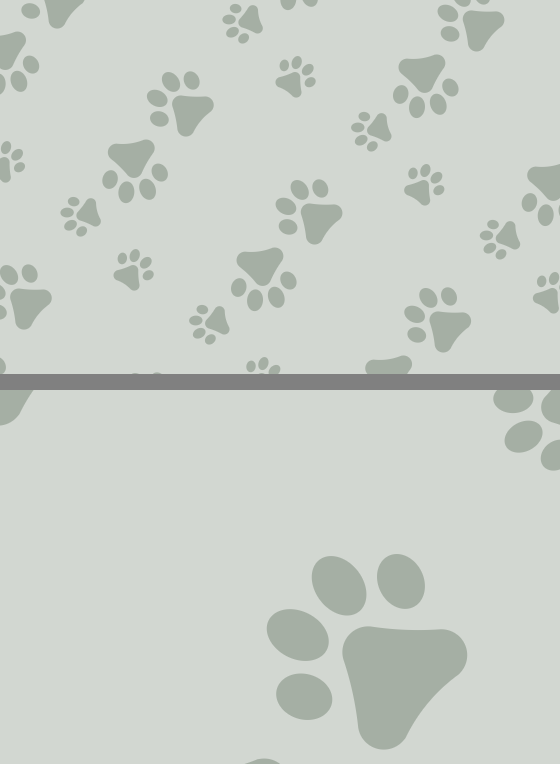
Top: the whole. Bottom: its middle third, enlarged.
This pattern is drawn by a Shadertoy shader. Its source:

```glsl
// Muted green paw prints on a pale ground, wandering in slanted trails.
// A rectangular tile turned by 40 degrees repeats two large and two small
// paws; each paw is four ellipse toes and a hollow-sided triangular pad.

const float WIDTH = 768.0;                  // design units across the canvas
const vec3 GROUND = vec3(0.824, 0.843, 0.820);
const vec3 PRINT  = vec3(0.647, 0.686, 0.643);

const vec2  TILE = vec2(230.4, 345.6);      // repeat size
const float TILE_TURN = 40.0;               // degrees clockwise
const float SMALL = 0.615;                  // small paw relative to large

// Paws: centre x, centre y, clockwise turn within the tile, scale
const vec4 PAWS[4] = vec4[4](
    vec4(-143.3,  119.7,  -90.0, 1.0),
    vec4(-199.0,   15.0,  132.0, 1.0),
    vec4(-277.5,  -40.5, -145.0, SMALL),
    vec4(-198.5, -109.5,   -7.0, SMALL));

// Toes of the right half: position, half-axes, outward tilt in degrees
const vec2  INNER_TOE = vec2(14.7, 20.4);
const vec2  INNER_SIZE = vec2(10.9, 14.9);
const float INNER_TILT = 13.0;
const vec2  OUTER_TOE = vec2(34.4, 0.0);
const vec2  OUTER_SIZE = vec2(10.4, 13.0);
const float OUTER_TILT = 24.0;

// Pad: triangle corners, corner radius, depth of the hollows
const vec2  PAD_FRONT = vec2(0.0, -9.3);
const vec2  PAD_LOBE = vec2(20.5, -35.8);
const float PAD_RADIUS = 11.8;
const float SIDE_DIP = 0.9;
const float REAR_DIP = 2.4;

// Coordinates of p in axes turned clockwise
vec2 turn(vec2 p, float degrees) {
    float a = radians(degrees), c = cos(a), s = sin(a);
    return vec2(c * p.x - s * p.y, s * p.x + c * p.y);
}

float ellipse(vec2 p, vec2 size) {
    float k = length(p / size);
    return k * (k - 1.0) / max(length(p / (size * size)), 1e-4);
}

float segment(vec2 p, vec2 a, vec2 b) {
    vec2 ab = b - a;
    return length(p - a - ab * clamp(dot(p - a, ab) / dot(ab, ab), 0.0, 1.0));
}

// Large disc touching the round corners at a and b, used to cut a soft hollow
float hollow(vec2 p, vec2 a, vec2 b, float dip) {
    vec2 along = normalize(b - a), outward = vec2(-along.y, along.x);
    float h = 0.5 * length(b - a), inset = PAD_RADIUS - dip;
    float r = (h * h + inset * inset - PAD_RADIUS * PAD_RADIUS) / (2.0 * dip);
    return r - length(p - 0.5 * (a + b) - outward * (inset + r));
}

// Rounded triangle with hollow edges; p is folded so that p.x >= 0
float pad(vec2 p) {
    vec2 mirrored = vec2(-PAD_LOBE.x, PAD_LOBE.y);
    vec2 side = PAD_LOBE - PAD_FRONT, q = p - PAD_FRONT;
    float edge = min(segment(p, PAD_FRONT, PAD_LOBE),
                     segment(p, PAD_LOBE, mirrored));
    bool inside = side.x * q.y - side.y * q.x < 0.0 && p.y > PAD_LOBE.y;
    float d = (inside ? -edge : edge) - PAD_RADIUS;
    d = max(d, hollow(p, PAD_FRONT, PAD_LOBE, SIDE_DIP));
    return max(d, hollow(p, PAD_LOBE, mirrored, REAR_DIP));
}

float paw(vec2 p) {
    p.x = abs(p.x);
    float inner = ellipse(turn(p - INNER_TOE, INNER_TILT), INNER_SIZE);
    float outer = ellipse(turn(p - OUTER_TOE, OUTER_TILT), OUTER_SIZE);
    return min(pad(p), min(inner, outer));
}

void mainImage(out vec4 fragColor, in vec2 fragCoord) {
    float pixel = WIDTH / iResolution.x;
    vec2 p = (fragCoord - 0.5 * iResolution.xy) * pixel;

    // Nearest copy of every paw in the turned lattice
    float d = 1e5;
    for (int i = 0; i < 4; i++) {
        vec4 place = PAWS[i];
        vec2 q = turn(p - place.xy, TILE_TURN);
        q -= TILE * floor(q / TILE + 0.5);
        d = min(d, paw(turn(q, place.z) / place.w) * place.w);
    }

    float cover = clamp(0.5 - d / pixel, 0.0, 1.0);
    fragColor = vec4(mix(GROUND, PRINT, cover), 1.0);
}
```
